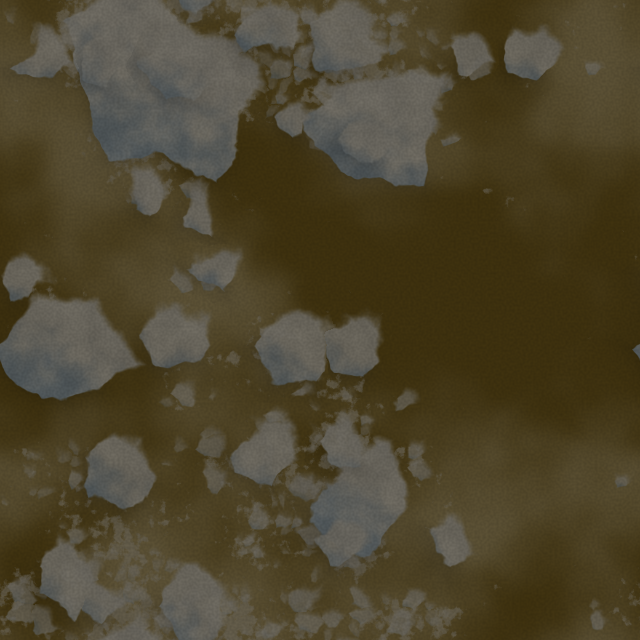
Write a three.js fragment shader that draws this texture.

```glsl
// Pale, crumbling lumps of snow scattered over dim brown ground.
// Jittered cells hold random polygons with noise-warped outlines; a density
// field gathers them into drifts with fine powder. Every part wraps at the edges.
varying vec2 vUv;

const float TAU = 6.2831853;

vec3 hash3(vec2 p, float seed) {
  vec3 q = fract(p.xyx * vec3(0.1031, 0.1030, 0.0973) + seed * 0.137);
  q += dot(q, q.yxz + 33.33);
  return fract((q.xxy + q.yzz) * q.zyx);
}

// Wraps a whole cell number; the half step keeps rounding from missing the wrap.
vec2 wrapCell(vec2 id, float period) {
  return floor(mod(id + 0.5, period));
}

float corner(vec2 id, vec2 offset, float period, float seed) {
  float angle = TAU * hash3(wrapCell(id, period), seed).x;
  return dot(vec2(cos(angle), sin(angle)), offset);
}

// Gradient noise that repeats once across the canvas.
float gradientNoise(vec2 uv, float period, float seed) {
  vec2 p = uv * period;
  vec2 i = floor(p);
  vec2 f = p - i;
  vec2 s = f * f * f * (f * (f * 6.0 - 15.0) + 10.0);
  vec2 e = vec2(1.0, 0.0);
  float low = mix(corner(i, f, period, seed), corner(i + e.xy, f - e.xy, period, seed), s.x);
  float high = mix(corner(i + e.yx, f - e.yx, period, seed), corner(i + e.xx, f - e.xx, period, seed), s.x);
  return mix(low, high, s.y);
}

float fbm(vec2 uv, float period, float seed) {
  float sum = 0.0;
  float weight = 1.0;
  for (int i = 0; i < 4; i++) {
    sum += weight * gradientNoise(uv, period, seed + float(i));
    period *= 2.0;
    weight *= 0.5;
  }
  return sum;
}

// Where snow gathers: broad waves broken up by noise.
float driftDensity(vec2 uv) {
  return 0.28 * cos(TAU * (uv.y - 0.05)) + 0.20 * cos(TAU * (uv.x - 0.35))
    + 0.7 * gradientNoise(uv, 3.0, 1.0) + 0.5 * gradientNoise(uv, 7.0, 2.0);
}

// Nearest lump: x is the signed distance, yz the offset from its centre in radii.
vec3 nearestLump(vec2 uv, float cells, float seed, float threshold, float scatter) {
  vec2 p = uv * cells;
  vec3 best = vec3(1.0, 0.0, 0.0);
  for (int y = -1; y <= 1; y++) {
    for (int x = -1; x <= 1; x++) {
      vec2 id = floor(p) + vec2(float(x), float(y));
      vec2 wrapped = wrapCell(id, cells);
      vec3 rnd = hash3(wrapped, seed);
      vec2 centre = id + 0.5 + 0.6 * (rnd.xy - 0.5);
      float chance = scatter * (hash3(wrapped, seed + 3.0).x - 0.5);
      if (driftDensity(centre / cells) + chance > threshold) {
        float radius = mix(0.2, 0.48, rnd.z);
        vec2 q = (p - centre) / radius;
        float d = -1.0;
        for (int k = 0; k < 6; k++) {
          vec3 side = hash3(wrapped, seed + 5.0 + float(k));
          float angle = TAU * (float(k) + 0.7 * side.x) / 6.0;
          d = max(d, dot(q, vec2(cos(angle), sin(angle))) - 0.7 - 0.4 * side.y);
        }
        d *= radius / cells;
        if (d < best.x) best = vec3(d, q);
      }
    }
  }
  return best;
}

// Crisp blue underside, warm grey top that frays into the ground.
vec3 paintLump(vec3 base, vec3 lump, float relief, float coolness, float opacity, float shade) {
  float facing = dot(lump.yz, vec2(0.45, 0.75));
  float fray = mix(0.002, 0.009, smoothstep(-0.2, 0.9, facing));
  float cover = 1.0 - smoothstep(-fray, fray, lump.x + relief * fray);
  float shadow = shade * exp(-max(lump.x, 0.0) * 60.0) * smoothstep(0.3, -0.8, facing);
  float lit = smoothstep(-1.0, 0.2, facing + 0.5 * relief - coolness);
  vec3 snow = mix(vec3(0.305, 0.335, 0.35), vec3(0.405, 0.392, 0.36), lit);
  return mix(base * (1.0 - shadow), snow * (1.0 + 0.09 * relief), cover * opacity);
}

void main() {
  vec2 uv = vUv;
  float density = driftDensity(uv);
  float relief = fbm(uv, 22.0, 20.0);
  float speckle = fbm(uv, 56.0, 30.0);

  // Mottled ground
  float tone = smoothstep(-0.45, 0.6, fbm(uv, 3.0, 40.0) + 0.6 * density);
  vec3 color = mix(vec3(0.236, 0.186, 0.055), vec3(0.345, 0.305, 0.2), tone);

  // Powder around the drifts
  float gather = smoothstep(-0.1, 0.75, density + 0.7 * fbm(uv, 8.0, 50.0));
  float powder = smoothstep(0.0, 0.5, speckle + 1.2 * gather - 0.65);
  color = mix(color, vec3(0.385, 0.362, 0.305), 0.75 * powder);

  // Lumps from crumbs to slabs, on warped coordinates
  vec2 warped = uv + 0.018 * vec2(fbm(uv, 14.0, 60.0), fbm(uv, 14.0, 70.0));
  vec2 bent = warped + 0.035 * vec2(gradientNoise(uv, 7.0, 64.0), gradientNoise(uv, 7.0, 74.0));
  color = paintLump(color, nearestLump(warped, 48.0, 80.0, 0.46, 0.8), relief, -0.6, 0.45, 0.0);
  color = paintLump(color, nearestLump(warped, 22.0, 100.0, 0.38, 0.9), relief, -0.4, 0.7, 0.0);
  color = paintLump(color, nearestLump(bent, 3.0, 120.0, 0.18, 0.5), relief, 0.1, 0.96, 0.14);
  color = paintLump(color, nearestLump(bent, 8.0, 140.0, 0.22, 0.9), relief, -0.2, 0.93, 0.14);

  // Fine grain
  color *= 1.0 + 0.10 * gradientNoise(uv, 240.0, 160.0);
  gl_FragColor = vec4(color, 1.0);
}
```
